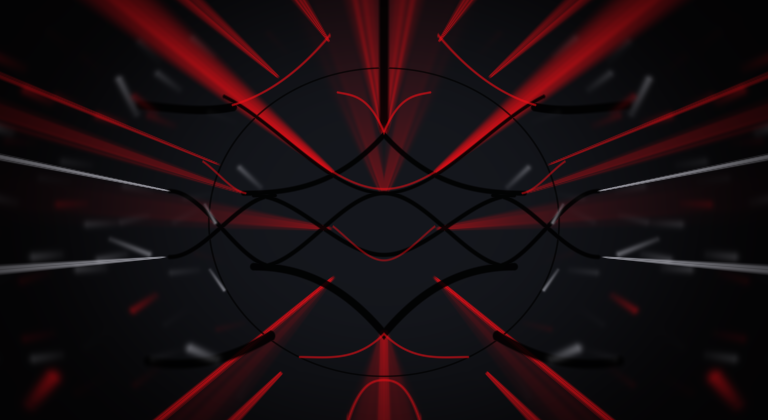
Write a WebGL 2 fragment shader that draws this background.

```glsl
#version 300 es
precision highp float;
// Mirrored dark net of curved strands, crossed by red and pale beams of light.
uniform vec2 u_resolution;
out vec4 outColor;

const vec3 SLATE = vec3(.078, .086, .108);
const vec3 SHADOW = vec3(.022, .02, .026);
const vec3 RED = vec3(.95, .055, .085);
const vec3 PALE = vec3(.78, .78, .82);
const float FINE = .002;

float hash(vec2 p) {
  vec3 q = fract(p.xyx * .1031);
  q += dot(q, q.yzx + 33.33);
  return fract((q.x + q.y) * q.z);
}

float noise(float x, float seed) {
  float i = floor(x);
  return mix(hash(vec2(i, seed)), hash(vec2(i + 1., seed)), smoothstep(0., 1., x - i));
}

// Striped ray from line.xy towards line.zw, widening from w0 to w1.
float beam(vec2 p, vec4 line, float w0, float w1, float fade) {
  vec2 axis = line.zw - line.xy;
  float len = length(axis);
  vec2 dir = axis / len;
  vec2 q = p - line.xy;
  float t = dot(q, dir) / len;
  float along = max(t, 0.);
  float across = (q.y * dir.x - q.x * dir.y) / mix(w0, w1, along);
  float stripes = .55 + .6 * noise(across * 5. + 20., floor(line.y * 90. + 60.));
  float profile = 1. - smoothstep(.15, 1., abs(across));
  return profile * stripes * smoothstep(-.01, .03, t) * exp(-fade * along);
}

// Cubic curve between two ends with slopes s0 and s1.
float strand(vec2 p, vec4 ends, float s0, float s1, float width, float soft) {
  float span = ends.z - ends.x;
  float drop = ends.w - ends.y;
  float t = clamp((p.x - ends.x) / span, 0., 1.);
  float u = 1. - t;
  float y = ends.y + drop * t * t * (3. - 2. * t) + span * t * u * (u * s0 - t * s1);
  float slope = 6. * t * u * drop / span + s0 * u * (1. - 3. * t) + s1 * t * (3. * t - 2.);
  float beyond = p.x - ends.x - t * span;
  float d = length(vec2((p.y - y) / sqrt(1. + slope * slope), beyond));
  return 1. - smoothstep(width - soft, width + soft, d);
}

// Soft streak that brightens towards its second end.
float glint(vec2 p, vec4 ends, float width) {
  vec2 axis = ends.zw - ends.xy;
  vec2 q = p - ends.xy;
  float t = clamp(dot(q, axis) / dot(axis, axis), 0., 1.);
  float d = length(q - axis * t) / width;
  return exp(-d * d) * (.3 + .7 * t);
}

float net(vec2 p, float soft) {
  float d = strand(p, vec4(0, .04, .3, -.135), 0., 0., .005, soft);
  d = max(d, strand(p, vec4(0, -.107, .31, .035), 0., 0., .005, soft));
  d = max(d, strand(p, vec4(0, .04, .38, .27), 0., .5, .004, soft));
  d = max(d, strand(p, vec4(0, .179, .334, .04), -1.1, 0., .006, soft));
  d = max(d, strand(p, vec4(0, -.295, .31, -.135), 1.2, 0., .009, soft));
  d = max(d, strand(p, vec4(.26, .035, .51, -.112), 0., 0., .005, soft));
  d = max(d, strand(p, vec4(.26, -.135, .51, .045), 0., 0., .005, soft));
  d = max(d, strand(p, vec4(.36, .245, .58, .25), -.2, .1, .01, soft));
  d = max(d, strand(p, vec4(.27, -.3, .56, -.36), -.6, .2, .011, soft));
  float ring = abs(length((p + vec2(0, .029)) / vec2(.417, .367)) - 1.);
  d = max(d, .8 - .8 * smoothstep(0., .01, ring));
  return max(d, (1. - smoothstep(.006, .016, p.x)) * smoothstep(.17, .21, p.y));
}

float redBeams(vec2 p) {
  float l = 2.2 * beam(p, vec4(.115, .083, .62, .5), .008, .075, 1.3);
  l += 1.3 * beam(p, vec4(0, .18, .045, .5), .012, .06, .9);
  l += .6 * beam(p, vec4(0, .04, .07, .27), .015, .06, 1.3);
  l += 1.2 * beam(p, vec4(.13, .4, .2, .5), .004, .02, .5);
  l += 1.2 * beam(p, vec4(.25, .315, .46, .5), .005, .03, .8);
  l += .9 * beam(p, vec4(.39, .107, .914, .32), .004, .012, .5);
  l += .6 * beam(p, vec4(.334, .04, .914, .23), .005, .045, 1.);
  l += beam(p, vec4(.124, -.045, .5, 0), .006, .05, 1.8);
  l += 1.7 * beam(p, vec4(.119, -.16, .535, -.5), .006, .013, .5);
  l += .35 * beam(p, vec4(.119, -.16, .45, -.5), .005, .08, 1.);
  l += 1.4 * beam(p, vec4(.243, -.386, .357, -.5), .006, .016, .5);
  l += .6 * beam(p, vec4(0, -.285, 0, -.5), .012, .11, .6);
  return l + .9 * beam(p, vec4(0, -.285, 0, -.5), .012, .022, .8);
}

float redArcs(vec2 p, float soft) {
  float l = .8 * strand(p, vec4(0, .05, .12, .09), 0., .6, FINE, soft);
  l += strand(p, vec4(0, .185, .11, .28), 2.4, .2, FINE, soft);
  l += strand(p, vec4(.13, .415, .36, .25), -1.2, -.3, FINE, soft);
  l += .7 * strand(p, vec4(.33, .04, .43, .115), .2, .7, FINE, soft);
  l += .9 * strand(p, vec4(0, -.295, .2, -.35), -1., 0., FINE, soft);
  l += .9 * strand(p, vec4(0, -.405, .085, -.5), 0., -3., FINE, soft);
  l += .6 * strand(p, vec4(0, -.12, .12, -.04), 0., .8, FINE, soft);
  return l + .7 * glint(p, vec4(.84, -.46, .79, -.4), .018);
}

float paleLight(vec2 p) {
  float l = 1.1 * beam(p, vec4(.51, .045, .914, .126), .003, .011, .5);
  l += 1.1 * beam(p, vec4(.52, -.112, .914, -.142), .003, .016, .5);
  l += .5 * glint(p, vec4(.65, -.07, .56, -.105), .007);
  l += .35 * glint(p, vec4(.295, .055, .343, .1), .007);
  l += .7 * glint(p, vec4(.426, .012, .402, -.03), .004);
  l += .7 * glint(p, vec4(.414, -.143, .381, -.19), .004);
  l += .35 * glint(p, vec4(.59, .23, .63, .31), .01);
  return l + .5 * glint(p, vec4(.4, -.355, .46, -.33), .012);
}

// Blurred outer reflections: x is pale, y is red.
vec2 scatter(vec2 p) {
  vec2 sum = vec2(0);
  for (int k = 0; k < 9; k++) {
    vec2 id = floor(p / .11) + vec2(k % 3 - 1, k / 3 - 1);
    vec2 c = (id + vec2(hash(id + 40.), hash(id + 71.))) * .11;
    float r = length(c);
    vec2 arm = .03 * normalize(c + vec2(0, .5 * hash(id + 93.) - .25));
    float g = glint(p, vec4(c - arm, c + arm), .004 + .01 * r) * hash(id + 17.);
    g *= smoothstep(.4, .6, r) * (1. - smoothstep(.3, .45, abs(c.y)));
    sum += g * (hash(id + 28.) < .65 ? vec2(.28, 0) : vec2(0, .4));
  }
  return sum;
}

void main() {
  vec2 p = (gl_FragCoord.xy - .5 * u_resolution) / u_resolution.y;
  p.x = abs(p.x);
  float r = length(p * vec2(.9, 1.15));
  float soft = .0025 + .012 * smoothstep(.4, .9, r);
  vec2 sparks = scatter(p);
  // Ground and beams lie behind the net, highlights in front.
  vec3 color = mix(SLATE, SHADOW, smoothstep(.2, .85, r));
  color = mix(color, RED, 1. - exp(-.9 * redBeams(p)));
  color *= 1. - .88 * net(p, soft);
  color = mix(color, RED, 1. - exp(-1.1 * redArcs(p, soft) - sparks.y));
  color = mix(color, PALE, 1. - exp(-paleLight(p) - sparks.x));
  outColor = vec4(color * (1. - .45 * smoothstep(.55, 1.05, r)), 1);
}
```
